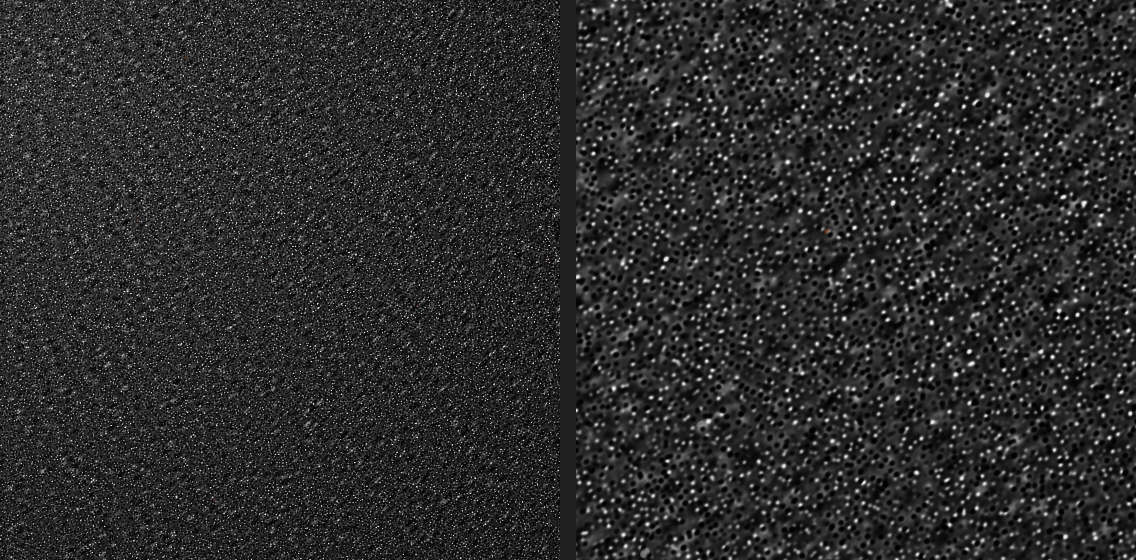
Left, the full canvas; right, a detail of the centre.
Reproduce this texture procedurally as a WebGL 2 fragment shader.

```glsl
#version 300 es
precision highp float;
// Dark, finely pebbled surface lit from the upper left.
// Layers of scattered grains, each a peak inside a shallow moat, form an
// even relief that a softplus curve turns into dark pits and small glints.

#define GRAIN_CELLS 250.0
#define CLUMP_CELLS 82.0
#define GRAIN_WEIGHT 0.84
#define PEBBLE_WEIGHT 0.30
#define CLUMP_WEIGHT 0.34
#define LIGHT_CENTRE vec2(0.05, 0.85)
#define LIGHT_FALLOFF 0.62
#define TONE_GAIN 0.205
#define TONE_STEEPNESS 1.17
#define FLECK_CELLS 14.0
#define PALE_COLOR vec3(0.62, 0.62, 0.61)
#define RUST_COLOR vec3(0.40, 0.20, 0.12)

uniform vec2 u_resolution;
out vec4 outColor;

vec3 hash3(vec2 cell, float seed) {
    vec3 h = fract(vec3(cell, seed).xyx * vec3(0.1031, 0.1030, 0.0973) + seed * 0.137);
    h += dot(h, h.yxz + 33.33);
    return fract((h.xxy + h.yzz) * h.zyx);
}

mat2 rotation(float angle) {
    float c = cos(angle), s = sin(angle);
    return mat2(c, -s, s, c);
}

// Jittered grains with signed heights, scaled to unit variance. Each kernel
// integrates to zero, so no blotches larger than a grain build up.
float grainNoise(vec2 p, float seed) {
    vec2 base = floor(p);
    float height = 0.0;
    for (int j = -1; j <= 1; j++) {
        for (int i = -1; i <= 1; i++) {
            vec2 cell = base + vec2(i, j);
            vec3 rnd = hash3(cell, seed);
            vec2 offset = p - cell - rnd.xy;
            float falloff = 5.0 * dot(offset, offset);
            height += (rnd.z * 2.0 - 1.0) * (1.0 - falloff) * exp(-falloff);
        }
    }
    return height * 4.37;
}

// Coverage of rare oval flecks, at most one per cell.
float flecks(vec2 p, float cells, float chance, float radius, float seed) {
    vec2 cell = floor(p * cells);
    vec3 place = hash3(cell, seed);
    vec3 shape = hash3(cell, seed + 5.0);
    vec2 offset = p - (cell + 0.2 + 0.6 * place.xy) / cells;
    offset = rotation(0.3 + shape.x) * offset;
    offset.y *= 1.2 + shape.y;
    float size = radius * (0.6 + 0.6 * shape.z);
    float edge = 1.0 / u_resolution.y;
    float cover = 1.0 - smoothstep(size - edge, size + edge, length(offset));
    return cover * step(place.z, chance);
}

void main() {
    vec2 p = gl_FragCoord.xy / u_resolution;

    // Fine grains and pebbles, slightly stretched along the rising diagonal
    vec2 diagonal = rotation(0.75) * p * vec2(0.88, 1.05);
    float grain = grainNoise(diagonal * GRAIN_CELLS, 1.0);
    float pebble = grainNoise(diagonal * GRAIN_CELLS * 0.55, 2.0);

    // Clumps along streaks that rise more steeply to the right
    float streak = p.y - 0.3 * p.x - 0.3 * p.x * p.x;
    float clump = grainNoise(vec2(p.x * 0.6, streak) * CLUMP_CELLS, 3.0);

    // Relief, light and tone
    float relief = GRAIN_WEIGHT * grain + PEBBLE_WEIGHT * pebble + CLUMP_WEIGHT * clump;
    relief *= mix(0.92, 1.08, p.x);
    float light = LIGHT_FALLOFF * (0.68 - distance(p, LIGHT_CENTRE));
    float tone = TONE_GAIN * log(1.0 + exp(TONE_STEEPNESS * (relief + light)));
    vec3 color = vec3(min(tone, 0.9));

    // Sparse pale and rust flecks, dimmed by the relief they sit in
    float pale = flecks(p, FLECK_CELLS, 0.2, 0.0032, 4.0);
    float rust = flecks(p, FLECK_CELLS, 0.1, 0.0022, 9.0);
    color = mix(color, PALE_COLOR * (0.85 + 0.15 * grain), 0.7 * pale);
    color = mix(color, RUST_COLOR * (0.9 + 0.2 * grain), 0.8 * rust);

    outColor = vec4(clamp(color, 0.0, 1.0), 1.0);
}
```
